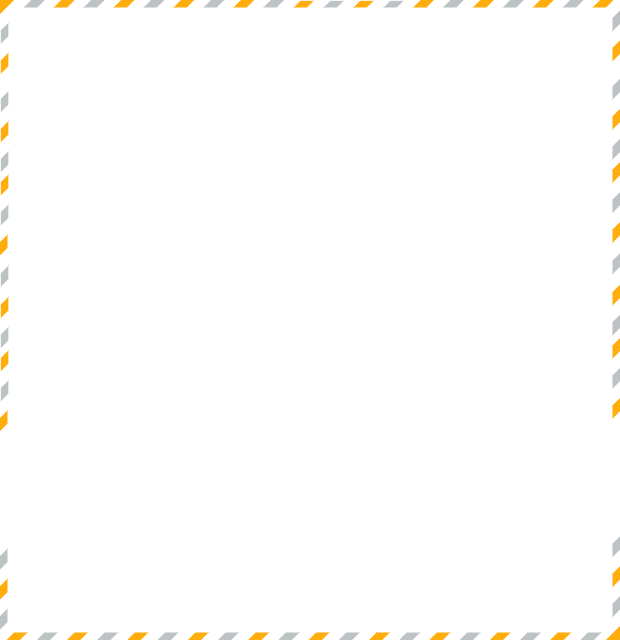
This background is drawn by a Shadertoy shader. Its source:

```glsl
#define SHEET vec2(742.0, 768.0)
#define AMBER vec3(1.0, 0.68, 0.05)
#define SILVER vec3(0.74, 0.76, 0.77)
#define HALF_THICK 4.5
#define HALF_LENGTH 8.0
#define TOP_PITCH 35.83
#define BOTTOM_PITCH 36.15
#define SIDE_PITCH 36.0
#define SIDE_COUNT 17
#define CORNER 17.0
#define RIGHT_LIFT 15.0

const float DIAGONAL = 0.70711;

// Distance to a slanted dash; "across" is the offset from the strip's axis
float dash(vec2 q, float across, float halfThick) {
    return max((abs(q.x - q.y) - HALF_LENGTH) * DIAGONAL, abs(across) - halfThick);
}

void paint(inout vec3 color, vec3 ink, float dist, float pixel) {
    color = mix(color, ink, clamp(0.5 - dist / pixel, 0.0, 1.0));
}

vec3 alternate(float index) {
    return mod(index, 2.0) < 0.5 ? SILVER : AMBER;
}

// Depth of a side dash below the top edge, with uneven gaps
float sideDepth(float i) {
    return 40.0 + SIDE_PITCH * i
        + 10.0 * step(2.0, i) - 8.0 * step(5.0, i)
        + 3.0 * smoothstep(7.0, 9.0, i) - 8.0 * step(11.0, i)
        + 130.0 * step(14.0, i);
}

void mainImage(out vec4 fragColor, in vec2 fragCoord) {
    vec2 p = fragCoord / iResolution.xy * SHEET;
    float pixel = SHEET.y / iResolution.y;
    vec3 color = vec3(1.0);

    // Top row, slightly thinner around the middle
    vec2 q = p - vec2(41.0, SHEET.y - HALF_THICK);
    float index = clamp(round((q.x - q.y) / TOP_PITCH), 0.0, 19.0);
    float thin = step(9.0, index) * step(index, 12.0);
    q -= vec2(index * TOP_PITCH, -0.5 * thin);
    paint(color, alternate(index), dash(q, q.y, HALF_THICK - 0.5 * thin), pixel);

    // Bottom row
    q = p - vec2(20.3, HALF_THICK);
    index = clamp(round((q.x - q.y) / BOTTOM_PITCH), 0.0, 19.0);
    q.x -= index * BOTTOM_PITCH;
    paint(color, alternate(index + 1.0), dash(q, q.y, HALF_THICK), pixel);

    // Side columns
    for (int n = 0; n < SIDE_COUNT; n++) {
        float i = float(n);
        float y = SHEET.y - sideDepth(i);
        float nudge = (n == 7 || n > 12) ? 1.0 : 0.0;
        vec2 left = p - vec2(5.5 - nudge, y);
        vec2 right = p - vec2(SHEET.x - HALF_THICK, y + RIGHT_LIFT);
        float dist = min(dash(left, left.x, HALF_THICK), dash(right, right.x, HALF_THICK));
        paint(color, alternate(i), dist, pixel);
    }

    // Triangles in two opposite corners
    float topLeft = p.x + SHEET.y - p.y - CORNER;
    float bottomRight = SHEET.x - p.x + p.y - CORNER;
    paint(color, AMBER, min(topLeft, bottomRight) * DIAGONAL, pixel);

    fragColor = vec4(color, 1.0);
}
```
